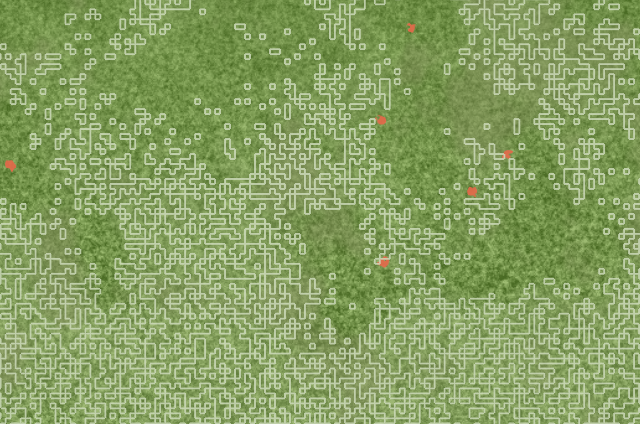
This texture is drawn by a WebGL 2 fragment shader. Its source:

```glsl
#version 300 es
precision highp float;

uniform vec2 u_resolution;
out vec4 fragColor;

// Lengths are fractions of the canvas height
const float CELL_ROWS = 85.0;
const float LINE_HALF_WIDTH = 0.185;  // in cells
const float LINE_OPACITY = 0.82;
const float MAX_DENSITY = 0.55;
const float BLADE_FREQ = 190.0;
const int SPOT_COUNT = 6;
const float SPOT_RADIUS = 0.011;

const vec3 GRASS_DARK = vec3(0.29, 0.42, 0.14);
const vec3 GRASS_LIGHT = vec3(0.58, 0.70, 0.41);
const vec3 GRASS_PALE = vec3(0.60, 0.67, 0.46);
const vec3 GRASS_DRY = vec3(0.52, 0.54, 0.37);
const vec3 LINE_COLOR = vec3(0.81, 0.86, 0.74);
const vec3 SPOT_COLOR = vec3(0.90, 0.41, 0.29);

// Open lawn: centre and radius
const vec3 CLEARINGS[3] = vec3[3](
  vec3(0.58, 0.90, 0.30), vec3(1.36, 0.55, 0.20), vec3(0.27, 0.40, 0.17));

float hash(vec2 p) {
  vec3 q = fract(vec3(p.xyx) * 0.1031);
  q += dot(q, q.yzx + 33.33);
  return fract((q.x + q.y) * q.z);
}

float noise(vec2 p) {
  vec2 i = floor(p), f = fract(p);
  f = f * f * (3.0 - 2.0 * f);
  return mix(mix(hash(i), hash(i + vec2(1, 0)), f.x),
             mix(hash(i + vec2(0, 1)), hash(i + vec2(1, 1)), f.x), f.y);
}

float fbm(vec2 p) {
  float sum = 0.0, amp = 0.5;
  for (int i = 0; i < 4; i++) {
    sum += amp * noise(p);
    p = mat2(1.6, 1.2, -1.2, 1.6) * p + 17.3;
    amp *= 0.5;
  }
  return sum / 0.9375;
}

// Share of selected cells around a point
float density(vec2 p) {
  float score = fbm(p * 5.0 + 41.0) + 0.28 * (0.5 - p.y);
  for (int i = 0; i < 3; i++) {
    vec2 d = (p - CLEARINGS[i].xy) / CLEARINGS[i].z;
    score -= 0.16 * exp(-dot(d, d));
  }
  return MAX_DENSITY * smoothstep(0.27, 0.62, score);
}

bool selected(vec2 cell) {
  return hash(cell + 211.0) < density((cell + 0.5) / CELL_ROWS);
}

// Short blades laid in several directions
float bladeGrain(vec2 p) {
  float sum = 0.0;
  for (int i = 0; i < 3; i++) {
    float a = 0.5 + 1.05 * float(i);
    vec2 q = mat2(cos(a), sin(a), -sin(a), cos(a)) * p;
    sum += noise(q * vec2(1.0, 0.45) * BLADE_FREQ + 300.0 + 57.0 * float(i));
  }
  return 0.75 * (sum / 3.0 - 0.5) + 0.25 * (noise(p * BLADE_FREQ * 1.8) - 0.5);
}

vec3 grass(vec2 p) {
  float contrast = mix(2.5, 1.3, p.y);
  float shade = 0.5 + contrast * bladeGrain(p) + 0.35 * (fbm(p * 9.0) - 0.5);
  vec3 col = mix(GRASS_DARK, GRASS_LIGHT, clamp(shade, 0.0, 1.15));
  col = mix(col, GRASS_PALE, 0.6 * density(p));
  return mix(col, GRASS_DRY, 0.35 * smoothstep(0.5, 0.75, fbm(p * 7.0 + 90.0)));
}

// Lines where a selected cell meets an unselected one
float outline(vec2 p, float pixel) {
  vec2 g = p * CELL_ROWS - 0.125;
  vec2 cell = floor(g), f = fract(g) - 0.5;
  bool here = selected(cell);
  float dist = 1.0;
  vec2 dir = vec2(1, 0);
  for (int i = 0; i < 4; i++) {
    if (selected(cell + dir) != here) dist = min(dist, 0.5 - dot(f, dir));
    dir = vec2(-dir.y, dir.x);
  }
  float soft = 0.5 * pixel * CELL_ROWS;
  return 1.0 - smoothstep(LINE_HALF_WIDTH - soft, LINE_HALF_WIDTH + soft, dist);
}

// Ragged red leaves
float spots(vec2 p, float aspect, float pixel) {
  float dist = 1.0;
  for (int i = 0; i < SPOT_COUNT; i++) {
    float k = float(i) * 7.0;
    vec2 centre = vec2(hash(vec2(k, 3.0)) * aspect, hash(vec2(k, 19.0)));
    dist = min(dist, length(p - centre) - SPOT_RADIUS);
  }
  dist += 0.014 * (noise(p * 140.0) - 0.4);
  return 1.0 - smoothstep(-pixel, pixel, dist);
}

void main() {
  vec2 p = gl_FragCoord.xy / u_resolution.y;
  float pixel = 1.0 / u_resolution.y;
  vec3 col = grass(p);
  col = mix(col, SPOT_COLOR, 0.9 * spots(p, u_resolution.x / u_resolution.y, pixel));
  col = mix(col, LINE_COLOR, LINE_OPACITY * outline(p, pixel));
  fragColor = vec4(col, 1.0);
}
```
